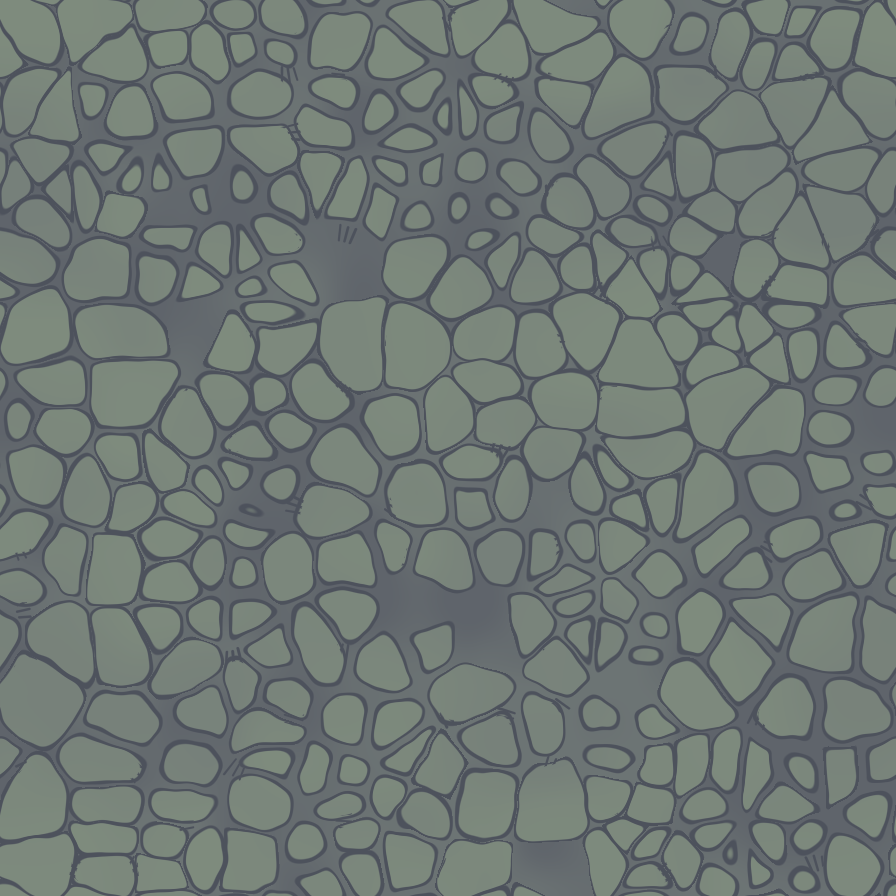
Give the GLSL for this texture, as a Shadertoy shader.

```glsl
const float GRID = 12.0;           // stone groups per side
const float LINE_HALF = 0.0017;    // half width of the ink line
const float GAP_MAX = 0.0105;      // widest inset of a stone from its border
const float EMPTY_SHARE = 0.04;    // stones left out as bare ground
const float HATCH_GRID = 17.0;
const float HATCH_SHARE = 0.22;
const vec3 STONE_GREY = vec3(0.462, 0.500, 0.476);
const vec3 STONE_GREEN = vec3(0.496, 0.548, 0.492);
const vec3 GROUND_LIGHT = vec3(0.425, 0.455, 0.455);
const vec3 GROUND_DARK = vec3(0.372, 0.392, 0.418);
const vec3 INK = vec3(0.302, 0.320, 0.362);
const float TAU = 6.2832;

float hash(vec2 p, float seed) {
    return fract(sin(dot(p, vec2(127.1, 311.7)) + seed * 74.7) * 43758.5453);
}

// Value noise that wraps after n steps
float noise(vec2 uv, float n, float seed) {
    vec2 p = uv * n, i = floor(p), f = fract(p);
    f = f * f * (3.0 - 2.0 * f);
    vec2 a = mod(i, n), b = mod(i + 1.0, n);
    return mix(mix(hash(a, seed), hash(vec2(b.x, a.y), seed), f.x),
               mix(hash(vec2(a.x, b.y), seed), hash(b, seed), f.x), f.y);
}

float smoothMin(float a, float b, float k) {
    float h = max(k - abs(a - b), 0.0) / k;
    return min(a, b) - h * h * k * 0.25;
}

// One to four stones per group; small ones gather in clusters
float stoneCount(vec2 cell) {
    vec2 w = mod(cell, GRID);
    float crowd = 0.5 * hash(w, 1.0) + 0.5 * noise(w / GRID, 5.0, 2.0);
    return 1.0 + clamp(floor((crowd - 0.36) / 0.1), 0.0, 3.0);
}

vec2 stonePoint(vec2 cell, float k, float count) {
    vec2 w = mod(cell, GRID);
    vec2 jitter = vec2(hash(w, 3.0 + k), hash(w, 8.0 + k)) - 0.5;
    if (count < 1.5) return cell + 0.5 + 0.7 * jitter;
    float angle = TAU * (hash(w, 13.0) + k / count);
    return cell + 0.5 + 0.22 * jitter + 0.3 * vec2(cos(angle), sin(angle));
}

// Groups of short parallel pen strokes
float hatchDistance(vec2 uv) {
    vec2 p = uv * HATCH_GRID, w = mod(floor(p), HATCH_GRID);
    if (hash(w, 20.0) > HATCH_SHARE) return 1.0;
    vec2 q = fract(p) - 0.5 - 0.25 * (vec2(hash(w, 21.0), hash(w, 22.0)) - 0.5);
    float angle = TAU * hash(w, 23.0);
    q = mat2(cos(angle), sin(angle), -sin(angle), cos(angle)) * q;
    float spacing = 0.13, slot = clamp(round(q.x / spacing), -1.0, 1.0);
    float reach = 0.08 + 0.1 * hash(w + slot, 24.0);
    q.x -= spacing * slot + 0.15 * q.y * slot;
    q.y -= clamp(q.y, -reach, reach);
    return length(q) / HATCH_GRID;
}

void mainImage(out vec4 fragColor, in vec2 fragCoord) {
    vec2 uv = fragCoord / iResolution.xy;
    float pixel = 1.0 / iResolution.y;

    // Hand-drawn wobble
    vec2 bend = vec2(noise(uv, 14.0, 30.0), noise(uv, 14.0, 31.0)) - 0.5;
    vec2 shake = vec2(noise(uv, 52.0, 32.0), noise(uv, 52.0, 33.0)) - 0.5;
    vec2 p = (uv + 0.014 * bend + 0.005 * shake) * GRID;
    vec2 base = floor(p);

    // Nearest stone
    vec2 centre = p, owner = base;
    float nearest = 1e5, ownerIndex = 0.0;
    for (float y = -1.0; y <= 1.0; y++)
    for (float x = -1.0; x <= 1.0; x++) {
        vec2 cell = base + vec2(x, y);
        float count = stoneCount(cell);
        for (float k = 0.0; k < count; k++) {
            vec2 c = stonePoint(cell, k, count);
            float d = dot(c - p, c - p);
            if (d < nearest) { nearest = d; centre = c; owner = cell; ownerIndex = k; }
        }
    }
    vec2 id = mod(owner, GRID) + 19.0 * ownerIndex;

    // Distance to the stone's border, with rounded corners
    float rounding = mix(0.05, 0.26, hash(id, 40.0));
    float edge = 1.0;
    for (float y = -2.0; y <= 2.0; y++)
    for (float x = -2.0; x <= 2.0; x++) {
        vec2 cell = base + vec2(x, y);
        float count = stoneCount(cell);
        for (float k = 0.0; k < count; k++) {
            vec2 c = stonePoint(cell, k, count), side = c - centre;
            if (dot(side, side) < 1e-5) continue;
            edge = smoothMin(edge, dot(0.5 * (centre + c) - p, normalize(side)), rounding);
        }
    }
    float looseness = smoothstep(0.25, 0.7, noise(centre / GRID, 5.0, 41.0));
    float inset = GAP_MAX * looseness * hash(id, 42.0);
    float inside = edge / GRID - inset;
    if (hash(id, 43.0) < EMPTY_SHARE) inside = -1.0;

    // Soft brush tones on stone and ground
    float wash = 0.6 * noise(uv, 5.0, 50.0) + 0.4 * noise(uv + 0.03 * bend, 13.0, 51.0);
    float tone = 0.7 * smoothstep(0.2, 0.75, wash) + 0.3 * hash(id, 52.0);
    vec3 stone = mix(STONE_GREY, STONE_GREEN, tone);
    float depth = 0.6 * noise(uv, 6.0, 53.0) + 0.4 * noise(uv, 15.0, 54.0);
    vec3 ground = mix(GROUND_LIGHT, GROUND_DARK, smoothstep(0.25, 0.7, depth));
    vec3 color = mix(ground, stone, smoothstep(-pixel, pixel, inside));

    // Ink outlines and strokes
    float penHalf = LINE_HALF * mix(0.6, 1.35, noise(uv, 38.0, 60.0));
    float outline = abs(inside) - penHalf;
    float strokes = max(hatchDistance(uv) - 0.8 * penHalf, inside - 0.003);
    float ink = 1.0 - smoothstep(-0.7 * pixel, 0.7 * pixel, min(outline, strokes));
    fragColor = vec4(mix(color, INK, ink), 1.0);
}
```
